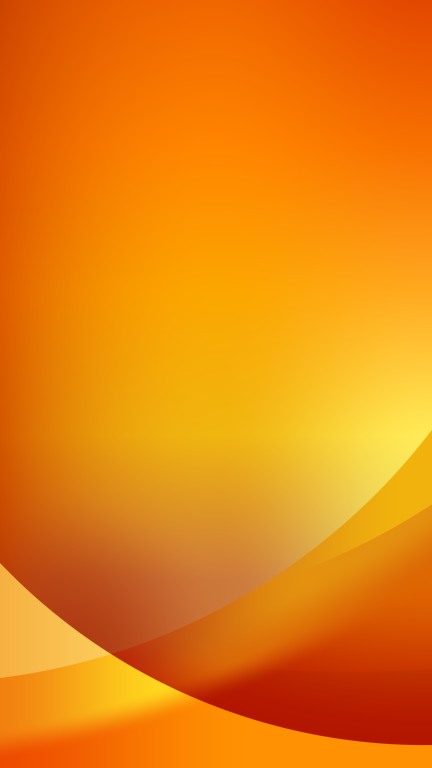
Write a WebGL 2 fragment shader that draws this background.

```glsl
#version 300 es
precision highp float;

uniform vec2 u_resolution;
out vec4 fragColor;

// Discs as centre and radius, in canvas widths
#define HEIGHT 1.7778
#define SWEEP_DISC vec3(0.984, 1.412, 1.359)
#define UPPER_DISC vec3(-0.184, 1.686, 1.489)
#define GOLD_DISC vec3(0.160, 1.887, 1.528)
#define SOFT_DISC vec3(-0.452, 2.630, 2.616)
#define FAINT_DISC vec3(0.810, 2.537, 2.315)
#define SOFTNESS 0.038
#define DEEP_RED vec3(0.73, 0.09, 0.0)

// Signed distance, positive inside the disc
float inside(vec2 p, vec3 disc) {
    return disc.z - length(p - disc.xy);
}

float edge(float d) {
    float w = 0.75 / u_resolution.x;
    return smoothstep(-w, w, d);
}

// Five evenly spaced colour stops, t runs from 0 to 4
vec3 ramp(float t, vec3 a, vec3 b, vec3 c, vec3 d, vec3 e) {
    vec3 col = mix(a, b, clamp(t, 0.0, 1.0));
    col = mix(col, c, clamp(t - 1.0, 0.0, 1.0));
    col = mix(col, d, clamp(t - 2.0, 0.0, 1.0));
    return mix(col, e, clamp(t - 3.0, 0.0, 1.0));
}

// Large glowing field: three vertical ramps blended across
vec3 glowField(vec2 p) {
    float t = (HEIGHT - p.y) * 2.98;
    vec3 left = ramp(t, vec3(0.80, 0.27, 0.0), vec3(0.86, 0.32, 0.0),
        vec3(0.875, 0.36, 0.0), vec3(0.83, 0.34, 0.0), vec3(0.75, 0.24, 0.0));
    vec3 core = ramp(t, vec3(0.94, 0.40, 0.0), vec3(1.0, 0.52, 0.0),
        vec3(0.985, 0.65, 0.0), vec3(0.94, 0.71, 0.06), vec3(0.80, 0.47, 0.23));
    vec3 right = ramp(t, vec3(0.89, 0.28, 0.0), vec3(0.97, 0.44, 0.0),
        vec3(1.0, 0.66, 0.12), vec3(1.0, 0.92, 0.34), vec3(0.90, 0.85, 0.45));
    float u = clamp(p.x * 2.0, 0.0, 1.0);
    vec3 col = mix(left, core, u * (2.0 - u));
    col = mix(col, right, smoothstep(0.5, 1.0, p.x));
    float shade = 1.0 - smoothstep(0.0, 0.4, length(p - vec2(0.16, 0.25)));
    return mix(col, vec3(0.68, 0.22, 0.07), shade);
}

// Gold, amber and red bands at the lower right
vec3 warmBands(vec2 p, float sweep, float soft) {
    vec3 red = mix(DEEP_RED, vec3(0.88, 0.41, 0.0), smoothstep(0.0, 0.42, sweep));
    red *= 1.0 - 0.04 * edge(-inside(p, FAINT_DISC));
    vec3 amber = mix(vec3(0.73, 0.24, 0.07), vec3(0.89, 0.57, 0.06),
        smoothstep(0.25, 0.72, p.x));
    amber = mix(vec3(0.86, 0.40, 0.02), amber, smoothstep(0.0, 0.13, soft));
    amber = mix(DEEP_RED, amber, smoothstep(-0.1, 0.12, sweep));
    vec3 gold = mix(vec3(0.87, 0.54, 0.08), vec3(0.945, 0.70, 0.05),
        smoothstep(0.6, 0.95, p.x));
    vec3 col = mix(red, amber, smoothstep(-SOFTNESS, SOFTNESS, soft));
    return mix(col, gold, edge(inside(p, GOLD_DISC)));
}

// Pale wedge, yellow band and orange floor at the lower left
vec3 brightBands(vec2 p, float upper, float soft) {
    vec3 ground = mix(vec3(0.93, 0.29, 0.0), vec3(1.0, 0.57, 0.01),
        smoothstep(-0.05, 0.6, p.x));
    vec3 band = mix(vec3(0.945, 0.49, 0.06), vec3(1.0, 0.85, 0.12),
        smoothstep(-0.05, 0.42, p.x));
    vec3 wedge = mix(vec3(0.96, 0.69, 0.25), vec3(0.99, 0.80, 0.36),
        clamp(p.x * 4.0, 0.0, 1.0));
    vec3 col = mix(ground, band, smoothstep(-SOFTNESS, SOFTNESS, soft));
    return mix(col, wedge, edge(upper));
}

void main() {
    vec2 p = gl_FragCoord.xy / u_resolution * vec2(1.0, HEIGHT);
    float sweep = inside(p, SWEEP_DISC);
    float upper = inside(p, UPPER_DISC);
    float soft = inside(p, SOFT_DISC);

    vec3 within = mix(warmBands(p, sweep, soft), glowField(p), edge(upper));
    vec3 col = mix(brightBands(p, upper, soft), within, edge(sweep));
    fragColor = vec4(col, 1.0);
}
```
